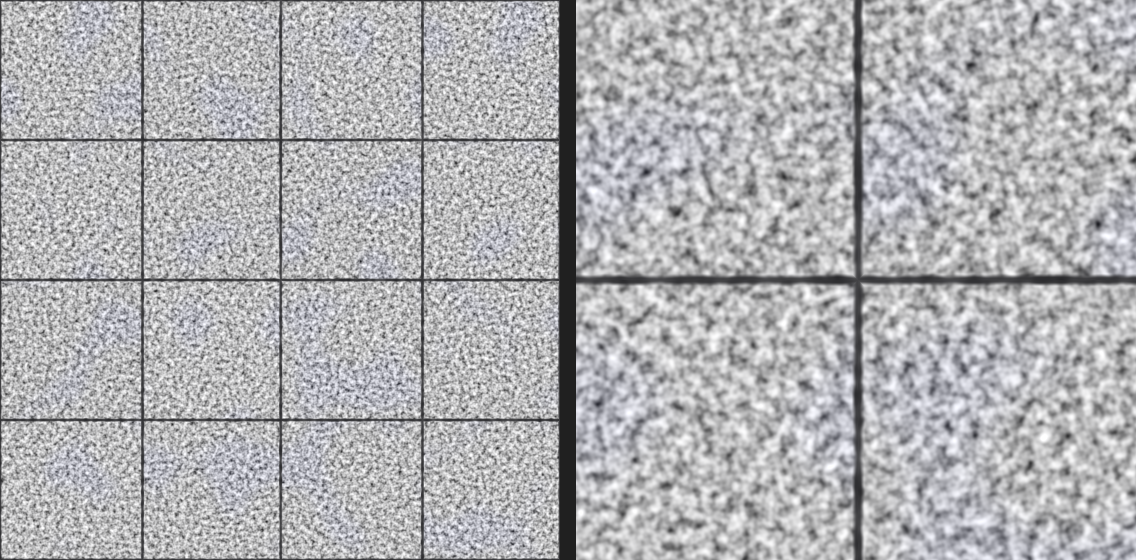
Left: the whole. Right: its middle third, enlarged.
Reproduce this texture procedurally as a three.js fragment shader.

```glsl
varying vec2 vUv;

const float PI = 3.14159265;
const float TILES = 4.0;
const float JOINT_CORE = 0.0008;
const float JOINT_EDGE = 0.0040;
const vec3 STONE = vec3(0.728, 0.728, 0.731);
const vec3 JOINT = vec3(0.20, 0.20, 0.21);
const vec3 BLUE_TINT = vec3(-0.014, -0.010, 0.022);

float hash(vec2 p) {
  vec3 q = fract(vec3(p.xyx) * 0.1031);
  q += dot(q, q.yzx + 33.33);
  return fract((q.x + q.y) * q.z);
}

// Slope of a random unit gradient at a lattice corner
float corner(vec2 cell, vec2 offset) {
  float angle = 2.0 * PI * hash(cell);
  return dot(vec2(cos(angle), sin(angle)), offset);
}

float gradientNoise(vec2 p) {
  vec2 i = floor(p);
  vec2 f = p - i;
  vec2 u = f * f * f * (f * (f * 6.0 - 15.0) + 10.0);
  vec2 e = vec2(1.0, 0.0);
  float low = mix(corner(i, f), corner(i + e.xy, f - e.xy), u.x);
  float high = mix(corner(i + e.yx, f - e.yx), corner(i + e.xx, f - e.xx), u.x);
  return mix(low, high, u.y);
}

vec2 rotate(vec2 p, float angle) {
  float c = cos(angle);
  float s = sin(angle);
  return vec2(c * p.x - s * p.y, s * p.x + c * p.y);
}

// Speckle from rotated octaves, shifted per tile
float speckle(vec2 p, vec2 seed) {
  float sum = 0.0;
  float frequency = 112.0;
  float amplitude = 0.40;
  for (int k = 0; k < 3; k++) {
    vec2 q = rotate(p, 0.6 + 1.1 * float(k)) * frequency;
    sum += amplitude * gradientNoise(q + seed * 37.3 + 400.0);
    frequency *= 1.55;
    amplitude *= 0.76;
  }
  return sum;
}

// Uneven column spacing
vec2 shiftColumns(vec2 p) {
  float quarter = sin(2.0 * PI * p.x);
  float middle = sin(PI * p.x);
  return vec2(p.x - 0.0038 * quarter * quarter - 0.0013 * middle * middle, p.y);
}

float jointDistance(vec2 p) {
  vec2 f = fract(p * TILES);
  vec2 d = min(f, 1.0 - f) / TILES;
  return min(d.x, d.y);
}

void main() {
  vec2 p = shiftColumns(vUv);
  vec2 tile = floor(p * TILES);

  // Granite grain with slightly heavier darks
  float grain = speckle(vUv, tile);
  grain -= 0.7 * grain * grain;
  float tileTone = 0.012 * (hash(tile + 7.0) - 0.5);
  vec3 color = STONE + grain + tileTone;

  // Faint cool patches
  float patchNoise = gradientNoise(vUv * 9.0 + tile * 5.7 + 60.0);
  color += BLUE_TINT * smoothstep(0.0, 0.4, patchNoise);

  // Narrow joints with ragged, worn edges
  float d = jointDistance(p);
  float wear = gradientNoise(vUv * 95.0 + 20.0);
  float joint = 1.0 - smoothstep(JOINT_CORE, JOINT_EDGE, d + 0.0011 * wear);
  vec3 jointColor = JOINT + 0.12 * wear;
  color = mix(color, jointColor, 0.94 * joint);

  gl_FragColor = vec4(clamp(color, 0.0, 1.0), 1.0);
}
```
